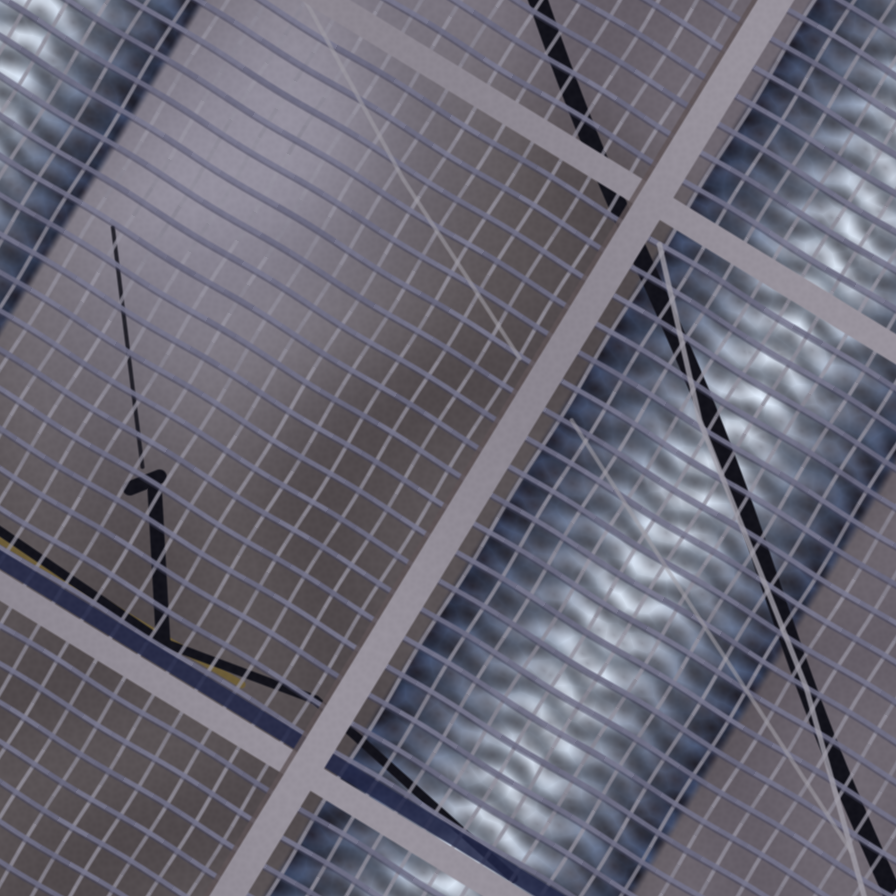
A Shadertoy shader for this pattern:

```glsl
const float PITCH = 0.03735;   // mesh cell size
const float BAY = 20.0 * PITCH; // distance between cross beams

vec2 hash2(vec2 p) {
    vec2 k = vec2(dot(p, vec2(127.1, 311.7)), dot(p, vec2(269.5, 183.3)));
    return fract(sin(k) * 4375.85);
}

// Cellular noise: distance to the nearest scattered point
float cellular(vec2 p) {
    vec2 cell = floor(p), f = fract(p);
    float nearest = 1.0;
    for (int y = -1; y <= 1; y++)
        for (int x = -1; x <= 1; x++) {
            vec2 g = vec2(x, y);
            nearest = min(nearest, length(g + hash2(cell + g) - f));
        }
    return nearest;
}

float segment(vec2 p, vec2 a, vec2 b) {
    vec2 ab = b - a;
    return length(p - a - ab * clamp(dot(p - a, ab) / dot(ab, ab), 0.0, 1.0));
}

// Soft mask of a stroke with the given half width
float stroke(float d, float halfWidth) {
    float soft = max(0.0016, 0.8 / iResolution.y);
    return 1.0 - smoothstep(halfWidth - soft, halfWidth + soft, abs(d));
}

// Corrugated metal pipe running along y
vec3 addDuct(vec3 col, vec2 q, float axis, float radius) {
    float a = (q.x - axis) / radius;
    float bulge = sqrt(max(0.0, 1.0 - a * a));
    float phase = (q.y - 0.03 * bulge) / 0.043;
    float rib = 0.5 + 0.5 * sin(6.283 * phase + 1.2 * sin(q.x * 55.0 + q.y * 9.0));
    float crinkle = cellular(q * vec2(34.0, 48.0));
    vec3 metal = mix(vec3(0.14, 0.16, 0.24), vec3(0.43, 0.46, 0.53), bulge * bulge);
    metal += vec3(0.08, 0.13, 0.19) * (crinkle - 0.45) * (1.6 - bulge);
    metal *= 0.78 + 0.32 * rib;
    float gleam = exp(-7.0 * a * a) * (0.35 + 0.65 * rib) * (0.45 + 0.8 * crinkle);
    metal += vec3(0.37, 0.37, 0.34) * gleam;
    return mix(col, metal, smoothstep(1.0, 0.93, abs(a)));
}

vec3 ceilingColor(vec2 q) {
    float glow = smoothstep(0.34, 0.04, length((q - vec2(-0.42, -0.2)) * vec2(1.0, 0.65)));
    float far = max(smoothstep(-0.05, 0.1, q.y), smoothstep(0.3, 0.45, q.x));
    vec3 col = mix(vec3(0.33, 0.305, 0.315), vec3(0.41, 0.385, 0.42), far);
    col = mix(col, vec3(0.56, 0.545, 0.60), glow);
    return col + 0.02 * sin(q.x * 23.0 + 2.0 * sin(q.y * 11.0));
}

vec3 addCables(vec3 col, vec2 p) {
    vec3 black = vec3(0.07, 0.07, 0.10);
    // Yellow trim under the low cable
    col = mix(col, vec3(0.42, 0.36, 0.22), stroke(segment(p, vec2(0.0, 0.397), vec2(0.27, 0.236)), 0.004));
    float low = min(segment(p, vec2(-0.01, 0.414), vec2(0.182, 0.283)),
                min(segment(p, vec2(0.182, 0.283), vec2(0.352, 0.219)),
                    segment(p, vec2(0.352, 0.219), vec2(0.573, 0.02))));
    col = mix(col, black, stroke(low, 0.005));
    // Hanging line with its hook
    col = mix(col, black, 0.85 * stroke(segment(p, vec2(0.126, 0.746), vec2(0.159, 0.479)), 0.0022));
    float hook = min(segment(p, vec2(0.172, 0.465), vec2(0.182, 0.285)),
                     segment(p, vec2(0.145, 0.455), vec2(0.178, 0.468)));
    col = mix(col, black, stroke(hook, 0.008));
    // Long heavy cable
    vec2 bent = p + vec2(0.006 * sin(p.y * 9.0), 0.0);
    return mix(col, black, stroke(segment(bent, vec2(0.595, 1.02), vec2(1.005, -0.02)), 0.0105));
}

vec3 addMesh(vec3 col, vec2 q) {
    vec2 w = q + 0.0012 * sin(q.yx * 31.0 + vec2(0.0, 2.0));
    vec2 id = floor(w / PITCH + 0.5);
    vec2 d = w - id * PITCH;
    vec2 tone = 0.07 * (hash2(id) - 0.5);
    col = mix(col, vec3(0.56, 0.55, 0.60) + tone.x, 0.8 * stroke(d.x, 0.0022));
    col = mix(col, vec3(0.25, 0.25, 0.34), 0.5 * stroke(d.y + 0.003, 0.002));
    return mix(col, vec3(0.44, 0.44, 0.53) + tone.y, 0.9 * stroke(d.y, 0.0027));
}

vec3 addStrings(vec3 col, vec2 p) {
    float bright = min(segment(p, vec2(0.736, 0.727), vec2(0.781, 0.531)),
                   min(segment(p, vec2(0.781, 0.531), vec2(0.90, 0.232)),
                       segment(p, vec2(0.90, 0.232), vec2(0.97, -0.02))));
    float faint = min(min(segment(p, vec2(0.335, 1.01), vec2(0.45, 0.80)),
                          segment(p, vec2(0.45, 0.80), vec2(0.58, 0.60))),
                      min(segment(p, vec2(0.638, 0.531), vec2(0.755, 0.349)),
                          segment(p, vec2(0.755, 0.349), vec2(0.95, 0.05))));
    col = mix(col, vec3(0.62, 0.61, 0.65), 0.8 * stroke(bright, 0.003));
    return mix(col, vec3(0.62, 0.61, 0.64), 0.6 * stroke(faint, 0.0022));
}

vec3 addBeams(vec3 col, vec2 q) {
    float across = mod(q.y + 0.5 * BAY, BAY) - 0.5 * BAY;
    // Blue flank of the lower cross beam
    float lower = 1.0 - smoothstep(-0.5, -0.45, q.y);
    col = mix(col, vec3(0.13, 0.15, 0.27), 0.85 * lower * stroke(across - 0.025, 0.009));
    vec3 paint = vec3(0.57, 0.55, 0.59) + 0.025 * sin(q.y * 7.0 + q.x * 5.0);
    col = mix(col, paint, stroke(across, 0.0145));
    col = mix(col, vec3(0.36, 0.32, 0.33), 0.8 * stroke(q.x + 0.019, 0.004));
    return mix(col, paint, stroke(q.x, 0.0175));
}

void mainImage(out vec4 fragColor, in vec2 fragCoord) {
    vec2 p = fragCoord / iResolution.y;
    // Beam frame: x along the cross beams, y along the main beam
    vec2 r = p - vec2(0.729, 0.776);
    vec2 q = vec2(dot(r, vec2(0.853, -0.522)), dot(r, vec2(0.522, 0.853)));
    vec3 col = ceilingColor(q);
    col = addDuct(col, q, 0.21, 0.18);
    col = addDuct(col, q, -0.70, 0.16);
    col = addCables(col, p);
    col = addMesh(col, q);
    col = addStrings(col, p);
    col = addBeams(col, q);
    col += 0.02 * (cellular(p * 130.0) - 0.45);
    fragColor = vec4(clamp(col, 0.0, 1.0), 1.0);
}
```
